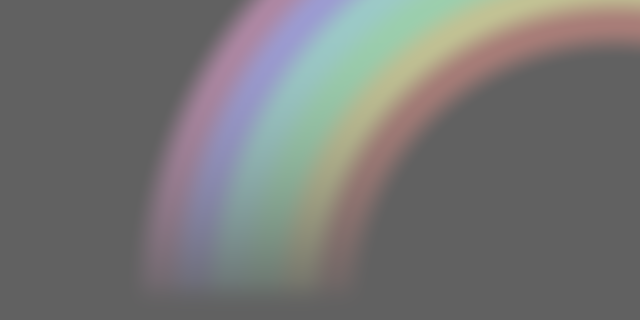
This background is drawn by a Shadertoy shader. Its source:

```glsl
#define ARC_CENTER vec2(1.927, 0.042)
#define INNER_RADIUS 0.77
#define BAND_WIDTH 0.11
#define BASE_FADE 0.14
#define BACKGROUND vec3(0.38)

const int BAND_COUNT = 7;

// Colour stops from the inner rim to the outer rim
const vec3 STOPS[8] = vec3[8](
    BACKGROUND,
    vec3(0.66, 0.49, 0.47),   // red
    vec3(0.76, 0.76, 0.58),   // yellow
    vec3(0.61, 0.81, 0.68),   // green
    vec3(0.61, 0.79, 0.78),   // cyan
    vec3(0.61, 0.61, 0.82),   // violet
    vec3(0.68, 0.53, 0.64),   // pink
    BACKGROUND
);

// Blend softly through the stops, one band per unit
vec3 rainbow(float band) {
    vec3 color = STOPS[0];
    for (int i = 0; i < BAND_COUNT; i++) {
        float blend = smoothstep(0.0, 1.0, band - float(i));
        color = mix(color, STOPS[i + 1], blend);
    }
    return color;
}

void mainImage(out vec4 fragColor, in vec2 fragCoord) {
    vec2 uv = fragCoord / iResolution.y;

    // Concentric bands around the arc centre
    float radius = length(uv - ARC_CENTER);
    vec3 arc = rainbow((radius - INNER_RADIUS) / BAND_WIDTH);

    // The arc gains strength with height and dissolves at its foot
    float strength = uv.y * (2.0 - uv.y) * smoothstep(0.0, BASE_FADE, uv.y);
    fragColor = vec4(mix(BACKGROUND, arc, strength), 1.0);
}
```
